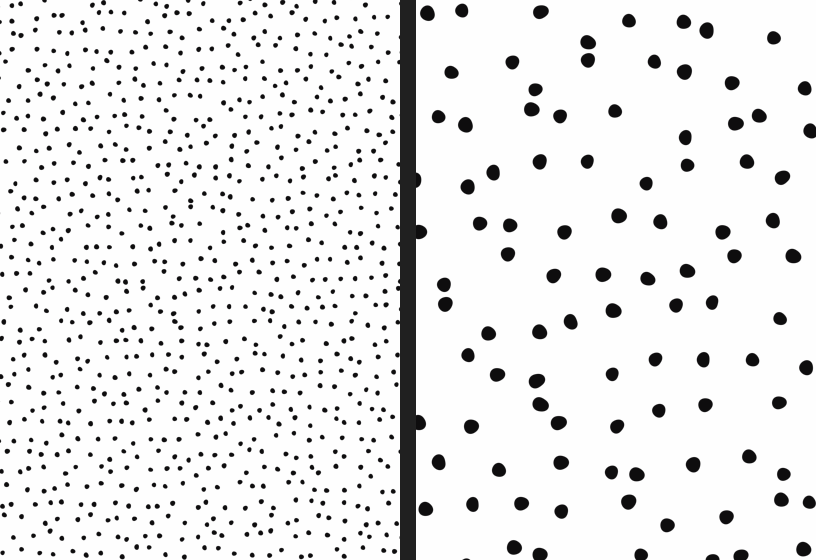
Left: the whole. Right: its middle third, enlarged.
Reproduce this pattern procedurally as a Shadertoy shader.

```glsl
float hash(vec2 p) {
    return fract(sin(dot(p, vec2(127.1, 311.7))) * 43758.5453);
}

vec2 hash2(vec2 p) {
    return vec2(hash(p), hash(p + 47.3));
}

// Signed distance to a slightly lumpy, hand-inked dot
float inkDot(vec2 offset, vec2 cell) {
    float turn = 6.2832 * hash(cell + 11.7);
    float angle = atan(offset.y, offset.x) - turn;
    float stretch = mix(0.02, 0.11, pow(hash(cell + 23.1), 2.0));
    float radius = mix(0.134, 0.157, hash(cell + 5.9));
    radius *= 1.0 + stretch * cos(2.0 * angle) + 0.035 * cos(3.0 * angle + turn);
    return length(offset) - radius;
}

void mainImage(out vec4 fragColor, in vec2 fragCoord) {
    const float cellsAcross = 24.7;
    vec2 p = fragCoord / iResolution.x * cellsAcross;
    float pixel = cellsAcross / iResolution.x;

    // Nearest dot on a staggered, jittered grid
    float nearest = 1.0;
    float row = floor(p.y);
    for (int j = -1; j <= 1; j++) {
        float y = row + float(j);
        float shift = 0.5 * mod(y, 2.0);
        float column = floor(p.x - shift);
        for (int i = -1; i <= 1; i++) {
            vec2 cell = vec2(column + float(i), y);
            vec2 jitter = (hash2(cell) - 0.5) * 0.68;
            vec2 center = cell + vec2(shift, 0.0) + 0.5 + jitter;
            nearest = min(nearest, inkDot(p - center, cell));
        }
    }

    // Black ink on white paper
    float ink = 1.0 - smoothstep(-0.75 * pixel, 0.75 * pixel, nearest);
    vec3 paperColor = vec3(0.995);
    vec3 inkColor = vec3(0.055, 0.05, 0.055);
    fragColor = vec4(mix(paperColor, inkColor, ink), 1.0);
}
```
